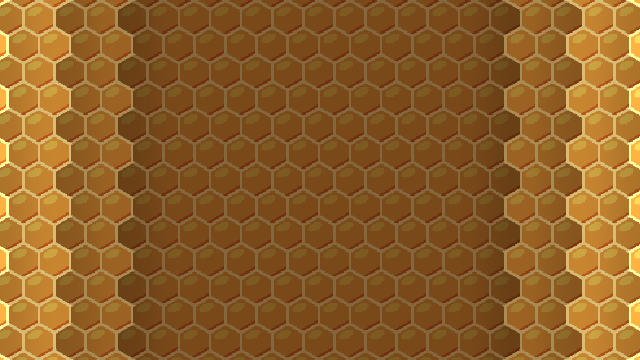
This pattern is drawn by a WebGL 1 fragment shader. Its source:

```glsl
precision highp float;
// Honeycomb of glossy amber cells, stepping darker in layers towards the middle.
uniform vec2 u_resolution;

// Centre of the pointy-topped hexagon (width 1) containing p.
vec2 hexCenter(vec2 p) {
  vec2 pitch = vec2(1.0, 1.7320508);
  vec2 even = floor(p / pitch + 0.5) * pitch;
  vec2 odd = (floor(p / pitch) + 0.5) * pitch;
  return distance(p, even) < distance(p, odd) ? even : odd;
}

// Layer of a cell: 0 in the middle, rising by one every two cells outwards.
float layerOf(vec2 center) {
  return clamp(ceil((abs(center.x) - 6.1) / 2.0), 0.0, 3.0);
}

vec3 layerTint(float layer) {
  return pow(vec3(0.78, 0.74, 0.72), vec3(2.0 - layer));
}

// 0 at the middle of a cell, 0.5 on its outline.
float hexDistance(vec2 q) {
  q = abs(q);
  return max(q.x, dot(q, vec2(0.5, 0.8660254)));
}

float softStep(float edge, float x) {
  return smoothstep(edge - 0.015, edge + 0.015, x);
}

void main() {
  // One unit is one cell width.
  vec2 p = (gl_FragCoord.xy - 0.5 * u_resolution) / u_resolution.x * 20.57;
  p.x += 0.036;

  vec2 center = hexCenter(p);
  float layer = layerOf(center);

  // Blocky local coordinates give the shapes their stepped edges.
  vec2 q = (floor((p - center) * 24.0) + 0.5) / 24.0;

  // Amber body with a shadow along the lower right wall.
  vec3 amber = vec3(0.78, 0.52, 0.19);
  float shadow = softStep(0.375, dot(q, vec2(0.5, -0.8660254)));
  amber = mix(amber, vec3(0.72, 0.33, 0.09), shadow);

  // Tilted oval gloss at the upper left.
  vec2 g = mat2(0.906, -0.423, 0.423, 0.906) * (q - vec2(-0.125, 0.225));
  float gloss = 1.0 - smoothstep(0.92, 1.08, length(g / vec2(0.25, 0.13)));
  amber = mix(amber, vec3(0.80, 0.645, 0.26), gloss);

  // Each layer is shaded by the brighter one outside it.
  float depth = 6.3 + 2.0 * layer - abs(p.x);
  float shade = mix(0.87, 1.0, smoothstep(0.0, 1.8, depth));
  vec3 color = amber * layerTint(layer) * shade;

  // Wax walls; a wall between two layers belongs to the outer one.
  vec2 outward = p + vec2(p.x < 0.0 ? -0.09 : 0.09, 0.0);
  float wallLayer = max(layer, layerOf(hexCenter(outward)));
  vec3 wax = vec3(0.85, 0.74, 0.46) * layerTint(wallLayer);
  color = mix(color, wax, softStep(0.452, hexDistance(q)));

  gl_FragColor = vec4(min(color, 1.0), 1.0);
}
```
